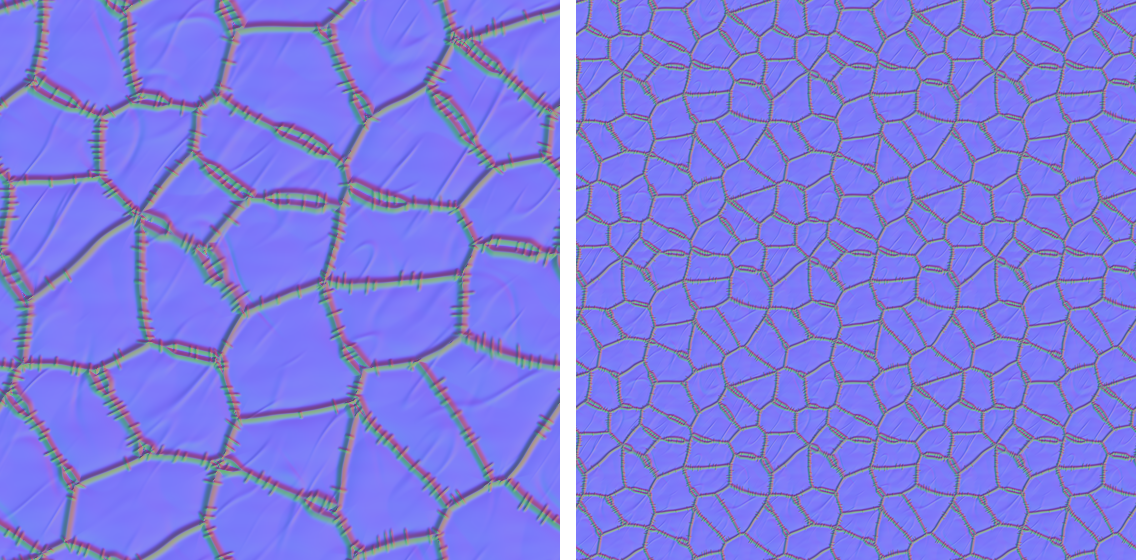
Left, the tile; right, the same tile 3 across and 3 down.
A WebGL 1 fragment shader for this texture map:

```glsl
precision highp float;
// Tiling normal map of wrinkled hide: bent Voronoi plates parted by raised seams
// with cross stitches, over faint folds. A periodic height field is built first,
// then its slopes are turned into colour (green points down the canvas).
uniform vec2 u_resolution;

#define PLATES vec2(5.0, 6.0)   // plates across and up
#define JITTER 0.86             // irregularity of the plates
#define BEND 0.05               // curvature of the seams
#define SEAM_WIDTH 0.0068
#define SEAM_HEIGHT 0.0125
#define SEAM_SPREAD 0.0105      // half gap of a double seam
#define STITCHES 72.0           // stitches per canvas length
#define STITCH_HEIGHT 0.0042
#define FOLD_HEIGHT 0.0034
#define SAMPLE_STEP 0.0016      // softness of the slopes
#define FLAT_COLOUR vec3(0.49, 0.48, 0.98)

float sq(float x) { return x * x; }

vec2 hash2(vec2 c) {
  vec3 q = fract(c.xyx * vec3(0.1031, 0.1030, 0.0973));
  q += dot(q, q.yzx + 33.33);
  return fract((q.xx + q.yz) * q.zy);
}

// Gradient noise that wraps after a whole number of cells
float corner(vec2 cell, vec2 f, vec2 o, vec2 period, float seed) {
  return dot(hash2(mod(cell + o, period) + seed) * 2.0 - 1.0, f - o);
}

float noise(vec2 p, vec2 period, float seed) {
  vec2 x = p * period, i = floor(x), f = x - i;
  vec2 u = f * f * f * (f * (f * 6.0 - 15.0) + 10.0), o = vec2(0.0, 1.0);
  return mix(mix(corner(i, f, o.xx, period, seed), corner(i, f, o.yx, period, seed), u.x),
             mix(corner(i, f, o.xy, period, seed), corner(i, f, o.yy, period, seed), u.x), u.y);
}

// Short bars across a seam; along and across are canvas lengths
float stitches(float along, float across, float edge, float density) {
  float x = along * STITCHES + across * 25.0 * (edge - 0.5);
  vec2 r = hash2(vec2(floor(x) + 57.0, edge * 91.0));
  vec2 s = hash2(vec2(edge * 67.0, floor(x) + 23.0));
  float bar = exp(-sq((fract(x) - 0.3 - 0.4 * r.x) / (STITCHES * 0.0026)));
  float reach = mix(0.009, 0.021, r.y);
  float offset = abs(across - (s.x - 0.5) * 0.014);
  return bar * (1.0 - smoothstep(reach * 0.5, reach, offset)) * step(s.y, density);
}

vec2 plateCentre(vec2 cell) {
  return cell + 0.5 + JITTER * (hash2(mod(cell, PLATES) + 11.0) - 0.5);
}

// Seam network: x is height, y is how much the seam covers the hide
vec2 seams(vec2 p) {
  vec2 x = p * PLATES, base = floor(x), home = base, toHome = vec2(9.0);
  for (int j = -1; j <= 1; j++)
    for (int i = -1; i <= 1; i++) {
      vec2 cell = base + vec2(float(i), float(j));
      vec2 to = (plateCentre(cell) - x) / PLATES;
      if (dot(to, to) < dot(toHome, toHome)) { toHome = to; home = cell; }
    }
  float ridge = 0.0, stitch = 0.0, nearest = 1.0;
  float homeId = hash2(mod(home, PLATES) + 31.0).x;
  for (int j = -2; j <= 2; j++)
    for (int i = -2; i <= 2; i++) {
      if (i == 0 && j == 0) continue;
      vec2 cell = home + vec2(float(i), float(j));
      vec2 to = (plateCentre(cell) - x) / PLATES;
      vec2 middle = 0.5 * (to + toHome), n = normalize(to - toHome);
      float d = dot(middle, n);
      nearest = min(nearest, d);
      if (d > 0.04) continue;
      // Both plates must agree on the direction and identity of their seam
      float facing = n.x < 0.0 ? -1.0 : 1.0;
      n *= facing;
      float along = dot(middle, vec2(-n.y, n.x));
      float edge = fract((homeId + hash2(mod(cell, PLATES) + 31.0).x) * 7.31);
      float doubled = step(0.3, edge) * smoothstep(0.0, 0.3, n.y);
      float spread = SEAM_SPREAD * doubled * smoothstep(-0.2, 0.6, sin(along * 28.0 + edge * 40.0));
      float density = mix(0.25, 0.8, smoothstep(-0.7, -0.1, n.y));
      ridge = max(ridge, exp(-sq((abs(d) - spread) / SEAM_WIDTH)));
      stitch = max(stitch, stitches(along, d * facing, edge, density));
    }
  float ditch = exp(-sq(nearest / 0.021));
  return vec2(SEAM_HEIGHT * (ridge - 0.3 * ditch) + STITCH_HEIGHT * stitch,
              max(0.85 * ridge, stitch));
}

// Thin raised lines along the zero contours of noise, broken up by a mask
float foldLines(vec2 p, vec2 period, float sharpness, float seed) {
  float mask = smoothstep(-0.05, 0.25, noise(p, period, seed + 5.0));
  return mask * exp(-sq(sharpness * noise(p, period, seed)));
}

float folds(vec2 p) {
  vec2 slanted = vec2(p.x, p.y - p.x);
  float facets = sqrt(sq(noise(p, vec2(7.0), 41.0)) + 0.0004);
  return FOLD_HEIGHT * (foldLines(slanted, vec2(4.0, 6.0), 28.0, 53.0)
       - 0.8 * foldLines(p, vec2(6.0, 5.0), 28.0, 67.0)
       + 0.55 * foldLines(slanted, vec2(8.0, 13.0), 18.0, 79.0)
       + 3.0 * facets + 0.5 * noise(p, vec2(14.0, 27.0), 97.0));
}

vec2 relief(vec2 p) {
  vec2 bend = BEND * vec2(noise(p, vec2(4.0), 3.0), noise(p, vec2(4.0), 19.0));
  bend += 0.12 * BEND * vec2(noise(p, vec2(15.0), 7.0), noise(p, vec2(15.0), 29.0));
  vec2 seam = seams(p + bend);
  return vec2(seam.x + folds(p) * (1.0 - 0.5 * seam.y), seam.y);
}

void main() {
  vec2 p = gl_FragCoord.xy / u_resolution, e = vec2(SAMPLE_STEP, 0.0);
  vec2 right = relief(p + e.xy), left = relief(p - e.xy);
  vec2 up = relief(p + e.yx), down = relief(p - e.yx);
  vec2 slope = vec2(left.x - right.x, up.x - down.x) / (2.0 * SAMPLE_STEP);
  vec2 tilt = slope / sqrt(1.0 + dot(slope, slope));
  float cover = 0.25 * (right.y + left.y + up.y + down.y);
  float blueLoss = 0.33 * cover + 0.33 * dot(tilt, tilt);
  gl_FragColor = vec4(FLAT_COLOUR + vec3(0.26 * tilt, -blueLoss), 1.0);
}
```
